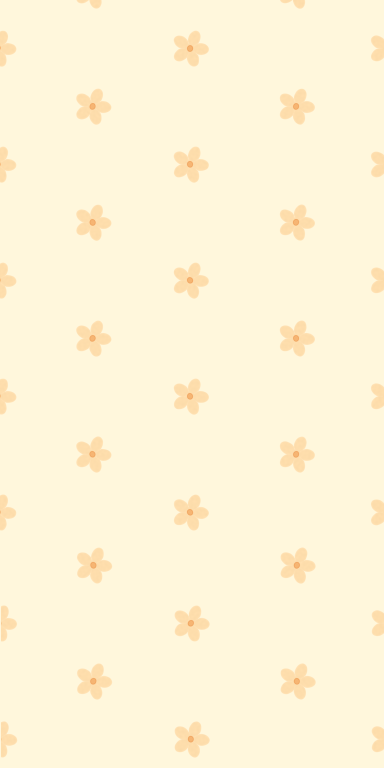
This pattern is drawn by a WebGL 2 fragment shader. Its source:

```glsl
#version 300 es
precision highp float;
// Small peach five-petal flowers on cream, in staggered columns.
// Each flower is a union of soft ellipses with a noise wash and a dot.
// A slight seam in the lower part shifts the repeat, as in joined paper.

uniform vec2 u_resolution;
out vec4 fragColor;

vec2 hashGradient(vec2 cell) {
    vec2 h = vec2(dot(cell, vec2(127.1, 311.7)), dot(cell, vec2(269.5, 183.3)));
    return fract(sin(h) * 43758.5) * 2.0 - 1.0;
}

float gradientNoise(vec2 p) {
    vec2 i = floor(p), f = fract(p);
    vec2 u = f * f * (3.0 - 2.0 * f);
    float a = dot(hashGradient(i), f);
    float b = dot(hashGradient(i + vec2(1, 0)), f - vec2(1, 0));
    float c = dot(hashGradient(i + vec2(0, 1)), f - vec2(0, 1));
    float d = dot(hashGradient(i + vec2(1, 1)), f - vec2(1, 1));
    return mix(mix(a, b, u.x), mix(c, d, u.x), u.y);
}

// Approximate signed distance to an ellipse
float ellipse(vec2 p, vec2 radii) {
    float k = length(p / radii);
    return k * (k - 1.0) / max(length(p / (radii * radii)), 0.001);
}

mat2 rotation(float angle) {
    float c = cos(angle), s = sin(angle);
    return mat2(c, -s, s, c);
}

// Paints one flower centred on the origin over the given colour
vec3 paintFlower(vec3 color, vec2 p, vec2 id, float px) {
    float wash = gradientNoise(p * 130.0 + id * 17.0);
    float wobble = 0.0008 * gradientNoise(p * 75.0 + id * 9.0);

    // Petals joined through a round core
    float blossom = length(p) - 0.0145;
    for (int i = 0; i < 5; i++) {
        vec2 q = rotation(radians(67.0 - 70.5 * float(i))) * p;
        blossom = min(blossom, ellipse(q - vec2(0.0275, 0.0), vec2(0.0215, 0.0153)));
    }
    blossom += wobble;
    float rim = smoothstep(-0.005, 0.0, blossom);
    vec3 petal = mix(vec3(0.993, 0.866, 0.672), vec3(0.998, 0.88, 0.70), rim) + 0.015 * wash;
    color = mix(color, petal, 1.0 - smoothstep(-0.7 * px, 0.7 * px, blossom));

    // Centre: orange dot with a darker outline, tilted per flower
    vec2 q = rotation(0.6 * hashGradient(id).x) * p;
    float center = ellipse(q, vec2(0.0077, 0.0085)) + wobble;
    float outline = smoothstep(-0.004, 0.0, center);
    vec3 orange = mix(vec3(0.965, 0.71, 0.45), vec3(0.94, 0.64, 0.37), outline);
    return mix(color, orange, 1.0 - smoothstep(-0.7 * px, 0.7 * px, center));
}

void main() {
    // Canvas width is one unit, y runs down from the top
    float px = 1.0 / u_resolution.x;
    vec2 p = vec2(gl_FragCoord.x, u_resolution.y - gl_FragCoord.y) * px;
    vec3 cream = vec3(1.0, 0.968, 0.862);
    vec3 color = cream;

    // Lower part of the repeat sits slightly higher and to the right
    float below = step(1.401, p.y);
    vec2 shifted = p + below * vec2(-0.002, 0.013);

    // Columns, odd ones dropped by half a repeat
    float columns[5] = float[5](-0.0065, 0.241, 0.495, 0.771, 1.0085);
    for (int i = 0; i < 5; i++) {
        float start = 0.126 + 0.151 * float(i % 2);
        float row = round((shifted.y - start) / 0.302);
        vec2 local = shifted - vec2(columns[i], start + row * 0.302);
        if (length(local) < 0.06) {
            color = paintFlower(color, vec2(local.x, -local.y), vec2(float(i), row), px);
        }
    }

    // Narrow blank edge left of the lower part
    color = mix(color, cream, below * (1.0 - smoothstep(0.001, 0.001 + px, p.x)));
    fragColor = vec4(color, 1.0);
}
```
